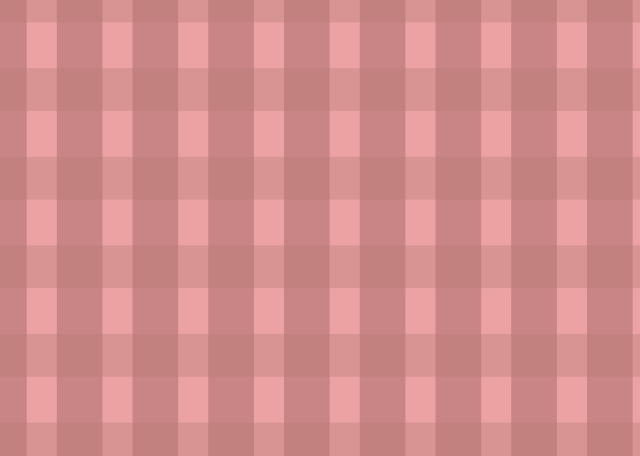
Give the GLSL for this pattern, as a Shadertoy shader.

```glsl
// Pink gingham: wide vertical bands crossed by paler horizontal bands.

// Lengths are fractions of the canvas height; x = columns, y = rows.
const vec2 PERIOD = vec2(0.1661, 0.1943);
const vec2 GAP_START = vec2(0.0586, 0.0733);
const vec2 GAP_WIDTH = vec2(0.0659, 0.1005);

const vec3 GROUND = vec3(0.925, 0.635, 0.635);
const vec3 COLUMN = vec3(0.788, 0.522, 0.520);
const vec3 ROW = vec3(0.847, 0.580, 0.573);
const vec3 CROSSING = vec3(0.761, 0.502, 0.498);

// Coverage of the uncoloured gaps along each axis, smoothed over one pixel.
vec2 gapCoverage(vec2 p, float pixel) {
    vec2 center = GAP_START + 0.5 * GAP_WIDTH;
    vec2 offset = (fract((p - center) / PERIOD + 0.5) - 0.5) * PERIOD;
    vec2 edgeDistance = abs(offset) - 0.5 * GAP_WIDTH;
    return clamp(0.5 - edgeDistance / pixel, 0.0, 1.0);
}

void mainImage(out vec4 fragColor, in vec2 fragCoord) {
    float pixel = 1.0 / iResolution.y;
    vec2 gap = gapCoverage(fragCoord * pixel, pixel);

    // Blend the four weave tones from the two band masks.
    vec3 rowTone = mix(CROSSING, ROW, gap.x);
    vec3 openTone = mix(COLUMN, GROUND, gap.x);
    fragColor = vec4(mix(rowTone, openTone, gap.y), 1.0);
}
```
